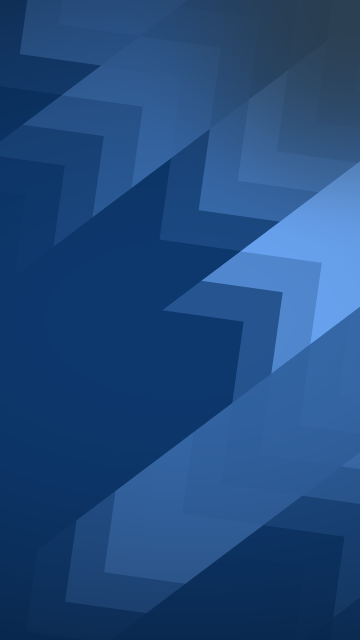
A Shadertoy shader for this background:

```glsl
#define BAND_WIDTH 0.1815
#define BAND_START 0.1768
#define CHEVRON_STEP 0.0764
#define TILT radians(37.0)
#define SAMPLES 3
#define VIGNETTE 0.28
#define HAZE_RADIUS 0.37
#define DEEP_BLUE vec3(0.05, 0.215, 0.42)
#define GLOW_TINT vec3(0.35, 0.41, 0.50)
#define HAZE_GREY vec3(0.17, 0.25, 0.325)

// Per band: first lit chevron, rise length, peak light, ripple
const vec4 BAND_LIGHT[7] = vec4[7](
    vec4(-1.6, 2.0, 0.44, 0.0),
    vec4(-2.6, 4.0, 0.42, 0.15),
    vec4(-1.0, 3.0, 0.55, 0.15),
    vec4(-1.0, 3.0, 1.00, 0.0),
    vec4(-7.6, 3.0, 0.43, 0.08),
    vec4(-2.4, 4.0, 0.55, 0.0),
    vec4(-4.0, 2.0, 0.08, 0.0));

// Light of the chevron cell that holds p
float chevronLight(vec2 p) {
    vec2 along = vec2(cos(TILT), sin(TILT));
    vec2 q = p - vec2(0.0, 1.0);
    float s = dot(q, along);
    float w = (dot(q, vec2(along.y, -along.x)) - BAND_START) / BAND_WIDTH;
    float band = floor(w);
    float offCentre = abs(w - band - 0.5) * BAND_WIDTH;

    // Neighbouring bands fold their chevrons in opposite directions
    bool even = mod(band, 2.0) < 0.5;
    float folded = even ? s + offCentre - 0.0016 : s - offCentre + 0.0262;
    float cell = floor(folded / CHEVRON_STEP);

    vec4 b = BAND_LIGHT[clamp(int(band) + 1, 0, 6)];
    float ramp = smoothstep(0.0, 1.0, (cell - b.x) / b.y);
    float ripple = 1.0 + b.w * cos(radians(60.0) * (cell - 1.0));
    return b.z * ramp * ripple;
}

vec3 background(vec2 p) {
    float light = chevronLight(p);
    vec3 color = DEEP_BLUE + GLOW_TINT * light;

    // Vignette, strongest at the top and bottom
    vec2 d = (p - vec2(0.28, 0.5)) * vec2(1.2, 2.0);
    color *= 1.03 - VIGNETTE * dot(d, d);

    // Grey haze in the upper right corner
    float haze = 1.0 - smoothstep(0.0, HAZE_RADIUS, distance(p, vec2(0.547, 0.974)));
    return mix(color, HAZE_GREY * (0.75 + 0.55 * light), haze);
}

void mainImage(out vec4 fragColor, in vec2 fragCoord) {
    // Average a grid of samples to smooth the edges
    vec3 sum = vec3(0.0);
    for (int i = 0; i < SAMPLES * SAMPLES; i++) {
        vec2 grid = vec2(i % SAMPLES, i / SAMPLES);
        vec2 offset = (grid + 0.5) / float(SAMPLES) - 0.5;
        sum += background((fragCoord + offset) / iResolution.y);
    }
    fragColor = vec4(sum / float(SAMPLES * SAMPLES), 1.0);
}
```
